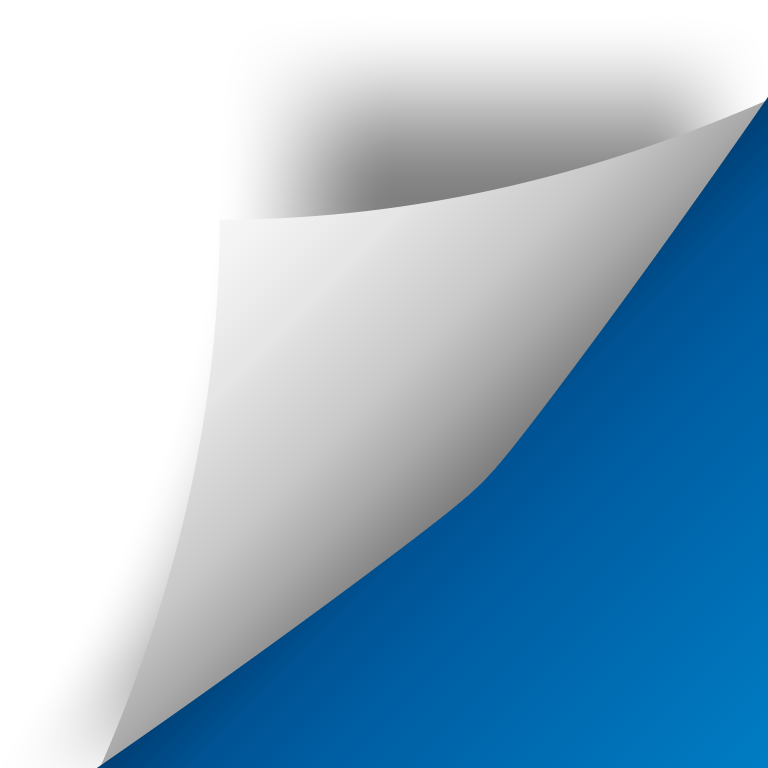
This background is drawn by a WebGL 1 fragment shader. Its source:

```glsl
precision highp float;

uniform vec2 u_resolution;

// Antialiased coverage of the side where dist is positive
float cover(float dist) {
  return clamp(0.5 + dist * min(u_resolution.x, u_resolution.y), 0.0, 1.0);
}

// Diagonal position of the fold, rounded in its middle
float foldLine(float across) {
  float bend = sqrt(across * across + 0.0042) - 0.065;
  return 1.256 - 0.134 * bend - 0.0277 * across * across;
}

// Free edge of the flap, bowed towards its tip
float flapEdge(float along) {
  float t = along - 0.286;
  return 0.286 - 0.306 * t * t;
}

// Soft shadow cast on the page behind the flap
float pageShadow(vec2 p) {
  float reach = max(p.y - 0.195, 0.0);
  float left = 0.4 - 0.465 * reach * reach;
  float shade = smoothstep(-0.12, 0.12, p.x - left);
  shade *= smoothstep(0.013, 0.267, p.y);
  shade *= 1.0 - smoothstep(0.833, 1.01, p.x);
  shade *= 1.0 - smoothstep(0.85, 1.05, p.y);
  return 0.5 * shade;
}

// Paper shading, darkening towards the fold
float flapTone(float s) {
  float tone = mix(0.965, 0.89, smoothstep(0.55, 0.86, s));
  tone -= 0.105 * clamp((s - 0.8) / 0.2, 0.0, 1.0);
  tone -= 0.115 * clamp((s - 1.0) / 0.12, 0.0, 1.0);
  return tone - 0.17 * clamp((s - 1.12) / 0.13, 0.0, 1.0);
}

// Blue sheet below, lighter towards the lower right corner
vec3 sheetColor(float s) {
  vec3 blue = mix(vec3(0.0, 0.25, 0.46), vec3(0.0, 0.325, 0.58),
                  clamp((s - 1.13) / 0.12, 0.0, 1.0));
  blue = mix(blue, vec3(0.0, 0.365, 0.635), clamp((s - 1.25) / 0.15, 0.0, 1.0));
  return mix(blue, vec3(0.0, 0.49, 0.77), clamp((s - 1.4) / 0.6, 0.0, 1.0));
}

void main() {
  // Measured from the upper left corner, so the curl is diagonal
  vec2 p = gl_FragCoord.xy / u_resolution;
  p.y = 1.0 - p.y;
  float s = p.x + p.y;

  vec3 color = vec3(1.0 - pageShadow(p));

  float flap = cover(p.y - flapEdge(p.x)) * cover(p.x - flapEdge(p.y));
  color = mix(color, vec3(flapTone(s)), flap);

  float sheet = cover((s - foldLine(p.x - p.y)) * 0.707);
  color = mix(color, sheetColor(s), sheet);

  gl_FragColor = vec4(color, 1.0);
}
```
